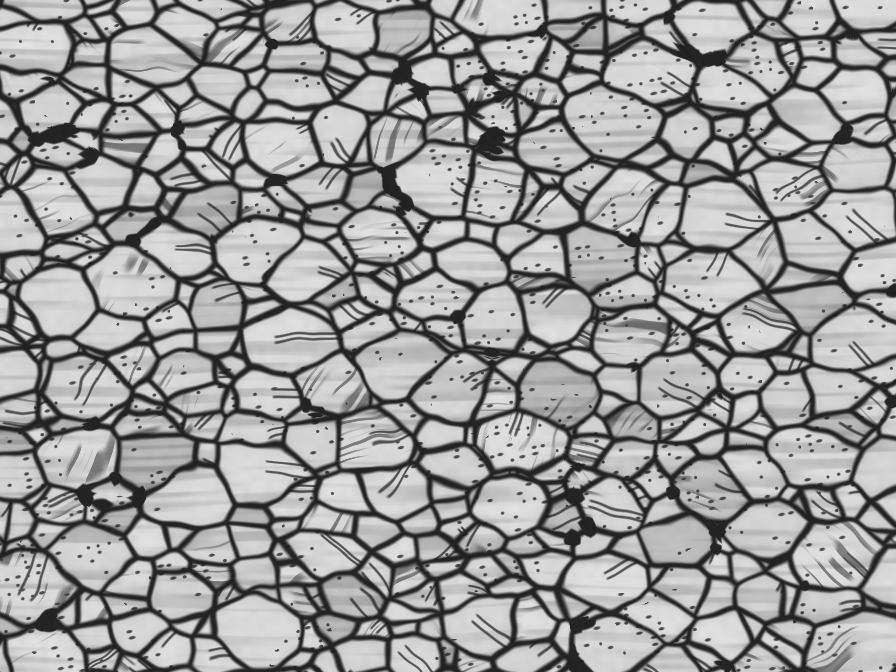
A Shadertoy shader for this texture:

```glsl
const vec2 GRAIN_DENSITY = vec2(17.5, 23.5);  // grain seeds per canvas height
const float SIZE_SPREAD = 1.7;                // extra reach of the largest grains
const float BORDER_HALF = 0.0040;             // half width of a grain border
const float BORDER_SOFT = 0.0031;
const float CORNER_ROUND = 0.0011;
const float WAVINESS = 0.0045;
const float GRAIN_TONE = 0.865;
const float DARK_TONE = 0.12;
const float STREAK_DEPTH = 0.12;
const float TWIN_SHARE = 0.36;                // grains crossed by a twin band
const float HATCH_SHARE = 0.30;               // grains with fine parallel lines
const float PIT_SHARE = 0.30;

vec3 hash3(vec2 p) {
    vec3 q = fract(vec3(p.xyx) * vec3(0.1031, 0.1030, 0.0973));
    q += dot(q, q.yxz + 33.33);
    return fract((q.xxy + q.yzz) * q.zyx);
}

float noise(vec2 p) {
    vec2 i = floor(p), f = fract(p);
    f = f * f * (3.0 - 2.0 * f);
    return mix(mix(hash3(i).x, hash3(i + vec2(1, 0)).x, f.x),
               mix(hash3(i + vec2(0, 1)).x, hash3(i + vec2(1, 1)).x, f.x), f.y);
}

vec2 rotate(vec2 p, float a) {
    float c = cos(a), s = sin(a);
    return vec2(c * p.x + s * p.y, c * p.y - s * p.x);
}

// Seed position in xy, size weight in z
vec3 grainSeed(vec2 cell) {
    vec3 h = hash3(cell + 71.0);
    return vec3(cell + h.xy, SIZE_SPREAD * pow(h.z, 4.0));
}

float power(vec2 q, vec3 seed) {
    vec2 d = q - seed.xy;
    return dot(d, d) - seed.z;
}

// Weighted Voronoi: nearest border, second border, and the owning seed
vec2 grainBorders(vec2 q, out vec3 owner) {
    vec2 cell = floor(q);
    float best = 1e5;
    for (int y = -2; y <= 2; y++)
    for (int x = -2; x <= 2; x++) {
        vec3 s = grainSeed(cell + vec2(x, y));
        float d = power(q, s);
        if (d < best) { best = d; owner = s; }
    }
    float sum = 0.0, first = 1.0, second = 1.0;
    for (int y = -2; y <= 2; y++)
    for (int x = -2; x <= 2; x++) {
        vec3 s = grainSeed(cell + vec2(x, y));
        float gap = length((s.xy - owner.xy) / GRAIN_DENSITY);
        if (gap < 1e-4) continue;
        // Border distance converted back to canvas units
        float e = 0.5 * (power(q, s) - best) / length((s.xy - owner.xy) * GRAIN_DENSITY);
        sum += exp(-e / CORNER_ROUND);
        second = min(second, max(first, e));
        first = min(first, e);
    }
    return vec2(-CORNER_ROUND * log(max(sum, 1e-20)), second);
}

float softLine(float d, float halfWidth) {
    return 1.0 - smoothstep(halfWidth * 0.3, halfWidth * 1.9, abs(d));
}

// Parallel pair of lines with one open or closed end
float twinBand(vec2 p, vec3 h) {
    float halfGap = mix(0.003, 0.010, h.y);
    float across = abs(p.y - (h.z - 0.5) * 0.03) - halfGap;
    float along = p.x - (h.x - 0.6) * 0.05;
    return softLine(across, 0.0017) * smoothstep(-0.003, 0.003, along);
}

float hatch(vec2 p, vec3 h) {
    float lines = smoothstep(0.58, 0.85, noise(vec2(p.x * 9.0, p.y * 210.0) + h.xy * 90.0));
    return lines * smoothstep(0.35, 0.6, noise(p * 25.0 + h.yz * 50.0));
}

// Short dashes and dots lying in loose rows
float pits(vec2 uv, float share) {
    vec2 p = rotate(uv, 0.22) * vec2(62.0, 95.0);
    vec2 cell = floor(p);
    vec3 h = hash3(cell + 19.0);
    vec2 d = (fract(p) - mix(vec2(0.35), vec2(0.65), h.xy)) / vec2(mix(0.14, 0.36, h.y), 0.25);
    float clump = smoothstep(0.25, 0.75, noise(uv * 13.0));
    return step(h.z, share * clump) * (1.0 - smoothstep(0.45, 1.3, length(d)));
}

void mainImage(out vec4 fragColor, in vec2 fragCoord) {
    vec2 uv = fragCoord / iResolution.y;
    vec2 bend = vec2(noise(uv * 34.0), noise(uv * 34.0 + 57.0)) - 0.5;
    vec2 q = (uv + bend * WAVINESS * 2.0) * GRAIN_DENSITY + 8.0;

    vec3 owner;
    vec2 border = grainBorders(q, owner);
    vec3 h = hash3(floor(owner.xy) + 203.0);
    vec3 g = hash3(floor(owner.xy) + 411.0);
    vec2 local = (q - owner.xy) / GRAIN_DENSITY;
    vec2 aligned = rotate(local, (h.x - 0.42) * 2.3);

    // Bright grain faces with faint rolling streaks
    float sway = 0.012 * noise(uv * vec2(5.0, 3.0));
    float streak = noise(vec2(uv.x * 6.0, (uv.y + sway) * 125.0) + g.xy * 3.0);
    float tone = GRAIN_TONE + 0.05 * (g.z - 0.5);
    tone -= STREAK_DEPTH * smoothstep(0.45, 0.95, streak);
    tone -= 0.03 * noise(uv * 90.0);
    tone -= 0.10 * step(0.93, g.y);

    // Marks inside the grains
    float marks = 0.72 * step(h.y, TWIN_SHARE) * twinBand(aligned, g);
    marks = max(marks, 0.5 * step(h.z, HATCH_SHARE) * hatch(aligned, g));
    marks = max(marks, 0.75 * pits(uv, PIT_SHARE));
    tone = mix(tone, DARK_TONE, marks);

    // Soft shade, dark borders and filled junctions
    tone -= 0.10 * exp(-max(border.x, 0.0) / 0.006);
    float width = BORDER_HALF * mix(0.72, 1.22, noise(uv * 24.0 + 5.0));
    float edge = 1.0 - smoothstep(width - BORDER_SOFT, width + BORDER_SOFT, border.x);
    float pool = 0.014 * smoothstep(0.72, 0.92, noise(uv * 15.0 + 31.0));
    edge = max(edge, 1.0 - smoothstep(pool - 0.003, pool + 0.001, border.y));
    tone = mix(tone, DARK_TONE, edge * 0.97);

    fragColor = vec4(vec3(clamp(tone, 0.0, 1.0)), 1.0);
}
```
